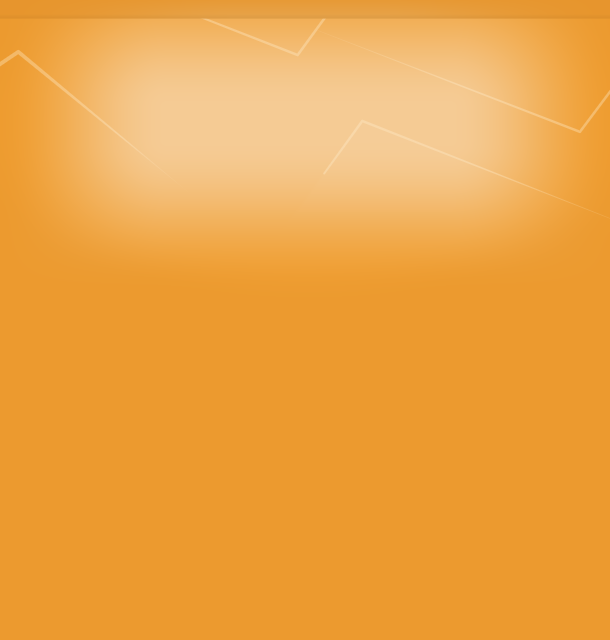
This background is drawn by a Shadertoy shader. Its source:

```glsl
// Orange backdrop with a soft wide glow, thin pale zigzag streaks and a darker top strip.

// Coverage of a segment whose half-width goes from wa at a to wb at b.
float streak(vec2 p, vec2 a, vec2 b, float wa, float wb) {
    vec2 ab = b - a;
    float t = clamp(dot(p - a, ab) / dot(ab, ab), 0.0, 1.0);
    float halfWidth = mix(wa, wb, t);
    float pixel = 1.0 / iResolution.y;
    float edge = clamp(0.5 + (halfWidth - length(p - a - ab * t)) / pixel, 0.0, 1.0);
    return edge * min(1.0, halfWidth / 0.0012);
}

// Two streaks meeting at a corner.
float zigzag(vec2 p, vec2 a, vec2 corner, vec2 b, vec3 widths) {
    return max(streak(p, a, corner, widths.x, widths.y),
               streak(p, corner, b, widths.y, widths.z));
}

void mainImage(out vec4 fragColor, in vec2 fragCoord) {
    vec2 p = fragCoord / iResolution.xy * vec2(0.953, 1.0);
    float pixel = 1.0 / iResolution.y;

    // Base with a faint elliptical halo
    vec2 q = abs(p - vec2(0.482, 0.807));
    float halo = smoothstep(1.05, 0.75, length(q / vec2(0.53, 0.27)));
    vec3 color = mix(vec3(0.925, 0.605, 0.185), vec3(0.94, 0.62, 0.195), halo);

    // Broad glow, flat in the middle and soft at the rim
    float glow = smoothstep(0.482, 0.221, q.x) * smoothstep(0.26, 0.026, q.y);
    color = mix(color, vec3(0.96, 0.795, 0.58), glow);

    // Faint sheet under the lower right streak
    float sheet = smoothstep(-0.003, 0.003, dot(p - vec2(0.5065, 0.729), vec2(0.81, -0.587)))
                * smoothstep(0.003, -0.003, dot(p - vec2(0.566, 0.811), vec2(0.366, 0.931)))
                * smoothstep(0.62, 0.75, p.y);
    color = mix(color, vec3(1.0), 0.025 * sheet);

    // Pale streaks, tapering out at their far ends
    float lines = zigzag(p, vec2(-0.01, 0.893), vec2(0.0286, 0.919), vec2(0.3, 0.695), vec3(0.003, 0.003, 0.0));
    lines = max(lines, zigzag(p, vec2(0.309, 0.975), vec2(0.465, 0.914), vec2(0.511, 0.977), vec3(0.0016, 0.002, 0.002)));
    lines = max(lines, zigzag(p, vec2(0.495, 0.953), vec2(0.906, 0.794), vec2(0.963, 0.87), vec3(0.0003, 0.002, 0.002)));
    lines = max(lines, zigzag(p, vec2(0.5065, 0.729), vec2(0.566, 0.811), vec2(0.965, 0.654), vec3(0.0015, 0.002, 0.0004)));
    color = mix(color, vec3(1.0, 0.93, 0.8), 0.36 * lines);

    // Top strip, covering the streaks, with a dark lower edge
    float strip = smoothstep(-0.5, 0.5, (p.y - 0.971) / pixel);
    vec3 stripColor = mix(vec3(0.905, 0.585, 0.175), vec3(0.905, 0.64, 0.29), smoothstep(0.482, 0.1, q.x) * smoothstep(1.02, 0.965, p.y));
    stripColor *= 1.0 - 0.04 * smoothstep(0.979, 0.971, p.y);
    color = mix(color, stripColor, strip);

    fragColor = vec4(color, 1.0);
}
```
